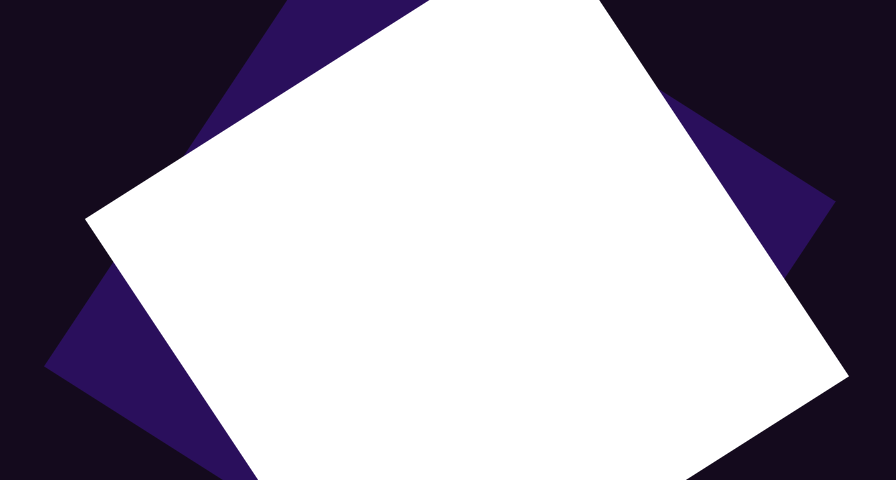
Write a WebGL 2 fragment shader that draws this background.

```glsl
#version 300 es
precision highp float;

uniform vec2 u_resolution;
out vec4 fragColor;

// Signed distance to a tilted, very slightly skewed card
float cardDistance(vec2 p, vec2 halfSize) {
    vec2 across = vec2(dot(p, vec2(-0.5363, 0.8440)),
                       dot(p, vec2(0.8331, 0.5531)));
    vec2 d = abs(across) - halfSize;
    return length(max(d, 0.0)) + min(max(d.x, d.y), 0.0);
}

// Coverage with an edge one pixel wide
float coverage(float dist) {
    return clamp(0.5 - dist * u_resolution.y, 0.0, 1.0);
}

void main() {
    // Centered coordinates, canvas height = 1
    vec2 p = (gl_FragCoord.xy - 0.5 * u_resolution) / u_resolution.y;

    vec3 night = vec3(0.078, 0.041, 0.112);
    vec3 violet = vec3(0.165, 0.060, 0.360);
    vec3 white = vec3(1.0);

    // Rear card leans the opposite way, so its x axis is mirrored
    vec2 rear = (p - vec2(-0.0170, -0.0915)) * vec2(-1.0, 1.0);
    vec2 front = p - vec2(0.0395, -0.1201);

    vec3 color = mix(night, violet, coverage(cardDistance(rear, vec2(0.5872, 0.5920))));
    color = mix(color, white, coverage(cardDistance(front, vec2(0.5652, 0.5725))));
    fragColor = vec4(color, 1.0);
}
```
